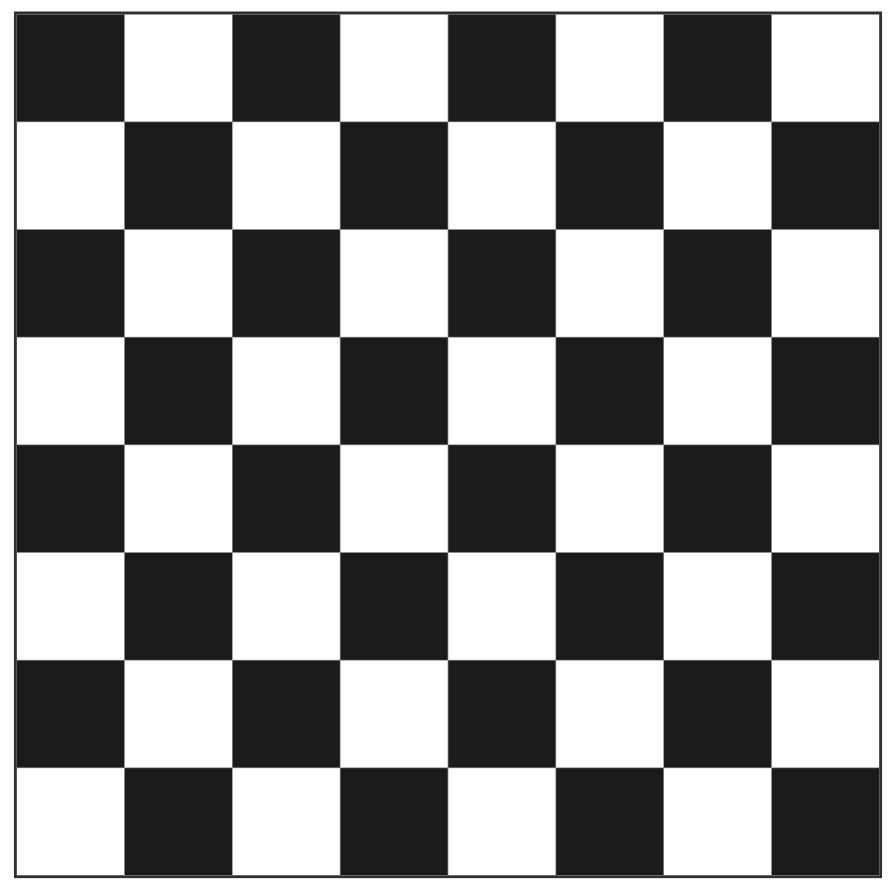
A Shadertoy shader for this pattern:

```glsl
// Triangle wave: distance to the nearest cell edge, signed by cell parity
vec2 signedEdge(vec2 p) {
    return asin(sin(3.14159 * p)) / 3.14159;
}

void mainImage(out vec4 fragColor, in vec2 fragCoord) {
    // Board coordinates: one unit per square, origin at the board centre
    vec2 uv = (fragCoord - iResolution.xy * vec2(0.5, 0.5013)) / iResolution.y;
    vec2 board = uv / vec2(0.1209, 0.1207);
    float pixel = 1.0 / (0.1208 * iResolution.y);

    // Eight by eight squares with softened edges
    vec2 parity = clamp(signedEdge(board) / (0.8 * pixel), -1.0, 1.0);
    float light = 0.5 + 0.5 * parity.x * parity.y;
    vec3 ink = vec3(0.1);
    vec3 paper = vec3(1.0);
    vec3 color = mix(ink, paper, light);

    // Plain margin outside the board
    float outside = max(abs(board.x), abs(board.y)) - 4.0;
    color = mix(color, paper, smoothstep(-0.6 * pixel, 0.6 * pixel, outside));

    // Thin frame around the outer squares
    float frame = abs(outside - 0.012) - 0.013;
    color = mix(color, vec3(0.19), 1.0 - smoothstep(-0.6 * pixel, 0.6 * pixel, frame));

    fragColor = vec4(color, 1.0);
}
```
